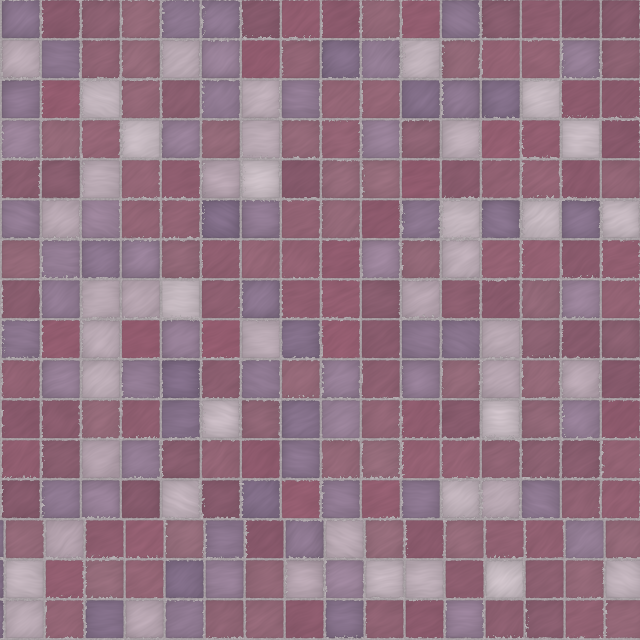
Give the GLSL for this pattern, as a WebGL 2 fragment shader.

```glsl
#version 300 es
precision highp float;
// Glazed mosaic: a square grid of rose, violet and pale tiles with worn grout.
// Each tile hashes its cell for glaze, streak angle and vignette; gradient noise
// streaks the glaze and chips the tile edges.

uniform vec2 u_resolution;
out vec4 fragColor;

const float TILES = 16.0;               // repeats across and down
const vec2 GRID_OFFSET = vec2(0.02);    // in tiles
const float SHIFTED_ROWS = 3.0;         // bottom rows slipped sideways
const float ROW_SHIFT = 0.095;
const float GROUT_HALF = 0.028;         // half joint width, in tiles
const float CORNER_RADIUS = 0.035;
const float CHIP_DEPTH = 0.085;
const float STREAK_STRENGTH = 0.055;
const float ROSE_SHARE = 0.54;
const float VIOLET_SHARE = 0.29;        // the rest are pale

const vec3 GROUT = vec3(0.655, 0.625, 0.640);
const vec3 ROSE_VIVID = vec3(0.575, 0.355, 0.430);
const vec3 ROSE_DULL = vec3(0.575, 0.420, 0.475);
const vec3 ROSE_DARK = vec3(0.505, 0.335, 0.405);
const vec3 VIOLET_DARK = vec3(0.485, 0.410, 0.510);
const vec3 VIOLET_LIGHT = vec3(0.590, 0.500, 0.585);
const vec3 PALE_MAUVE = vec3(0.680, 0.610, 0.655);
const vec3 PALE_WHITE = vec3(0.760, 0.715, 0.740);

// Integer hash: four values in 0..1 per cell
vec4 hash4(vec2 cell, uint seed) {
    ivec2 c = ivec2(cell);
    uvec4 v = uvec4(uint(c.x), uint(c.y), seed, 7u) * 1664525u + 1013904223u;
    for (int i = 0; i < 2; i++) {
        v += v.yzxy * v.wxyz;
        v ^= v >> 16u;
    }
    return vec4(v >> 8u) / 16777216.0;
}

float cornerGradient(vec2 cell, vec2 corner, vec2 f) {
    float angle = 6.28319 * hash4(cell + corner, 91u).x;
    return dot(vec2(cos(angle), sin(angle)), f - corner);
}

// Gradient noise, about -0.7..0.7
float noise(vec2 p) {
    vec2 cell = floor(p), f = p - cell;
    vec2 w = f * f * f * (f * (f * 6.0 - 15.0) + 10.0);
    float low = mix(cornerGradient(cell, vec2(0, 0), f), cornerGradient(cell, vec2(1, 0), f), w.x);
    float high = mix(cornerGradient(cell, vec2(0, 1), f), cornerGradient(cell, vec2(1, 1), f), w.x);
    return mix(low, high, w.y);
}

float roundedBox(vec2 p, float halfSize, float radius) {
    vec2 q = abs(p) - halfSize + radius;
    return length(max(q, 0.0)) + min(max(q.x, q.y), 0.0) - radius;
}

// Brushed glaze: warped noise stretched along an angle
float streaks(vec2 p, float angle, vec2 seed) {
    float c = cos(angle), s = sin(angle);
    vec2 q = vec2(c * p.x + s * p.y, c * p.y - s * p.x);
    q.y += 0.07 * noise(q * 2.5 + seed);
    return noise(q * vec2(1.6, 8.0) + seed) + 0.6 * noise(q * vec2(3.0, 19.0) - seed);
}

// Base glaze, with vignette strength in w
vec4 glaze(vec4 rnd) {
    if (rnd.x < ROSE_SHARE) {
        vec3 rose = mix(ROSE_VIVID, ROSE_DULL, rnd.y);
        return vec4(mix(rose, ROSE_DARK, 0.9 * rnd.z * rnd.z), mix(0.03, 0.14, rnd.y * rnd.y));
    }
    if (rnd.x < ROSE_SHARE + VIOLET_SHARE)
        return vec4(mix(VIOLET_DARK, VIOLET_LIGHT, rnd.y), mix(0.16, 0.27, rnd.z));
    return vec4(mix(PALE_MAUVE, PALE_WHITE, rnd.y), mix(0.15, 0.23, rnd.z));
}

void main() {
    vec2 grid = gl_FragCoord.xy / u_resolution.y * TILES - GRID_OFFSET;
    float pixel = TILES / u_resolution.y;
    if (grid.y < SHIFTED_ROWS) grid.x -= ROW_SHIFT;
    vec2 cell = floor(grid);
    vec2 p = grid - cell - 0.5;
    vec4 look = hash4(cell, 3u);
    vec4 vary = hash4(cell, 17u);

    // Worn outline: every side chips by its own amount, mostly left and bottom
    vec4 sideWear = hash4(cell, 29u);
    sideWear *= sideWear * vec4(1.0, 0.45, 1.0, 0.45);
    bool sideways = abs(p.x) > abs(p.y);
    float wear = sideways ? (p.x < 0.0 ? sideWear.x : sideWear.y)
                          : (p.y < 0.0 ? sideWear.z : sideWear.w);
    float rough = noise(grid * 13.0) + 0.5 * noise(grid * 29.0);
    float chips = CHIP_DEPTH * wear * smoothstep(-0.1, 0.55, rough);
    float edge = roundedBox(p, 0.5 - GROUT_HALF, CORNER_RADIUS) + chips + 0.006 * rough;

    // Glaze with soft dark rim and brushed streaks
    vec4 base = glaze(look);
    vec2 q = clamp(p + 0.06 * (vary.xy - 0.5), -0.5, 0.5);
    vec2 falloff = 1.0 - 4.0 * q * q;
    float glow = sqrt(max(falloff.x * falloff.y, 0.0));
    float angle = mix(0.35, 0.85, vary.z);
    if (look.x > ROSE_SHARE && vary.w < 0.45) angle = mix(-0.5, 0.2, vary.z);
    float brush = streaks(p, angle, floor(look.zw * 200.0));
    float cloud = noise(grid * 1.7 + 40.0);
    vec3 tile = base.rgb * (1.0 + base.w * (glow - 0.72));
    tile *= 1.0 + STREAK_STRENGTH * brush + 0.035 * cloud;
    tile *= 1.0 - 0.07 * smoothstep(-0.035, 0.0, edge);

    // Mottled joints, lighter where chips expose them
    vec3 grout = GROUT * (1.0 + 0.09 * noise(grid * 22.0) + 0.07 * noise(grid * 5.0));
    grout += 0.04 * smoothstep(0.0, 0.03, chips);
    float coverage = smoothstep(-0.7 * pixel, 0.7 * pixel, edge);
    fragColor = vec4(mix(tile, grout, coverage), 1.0);
}
```
